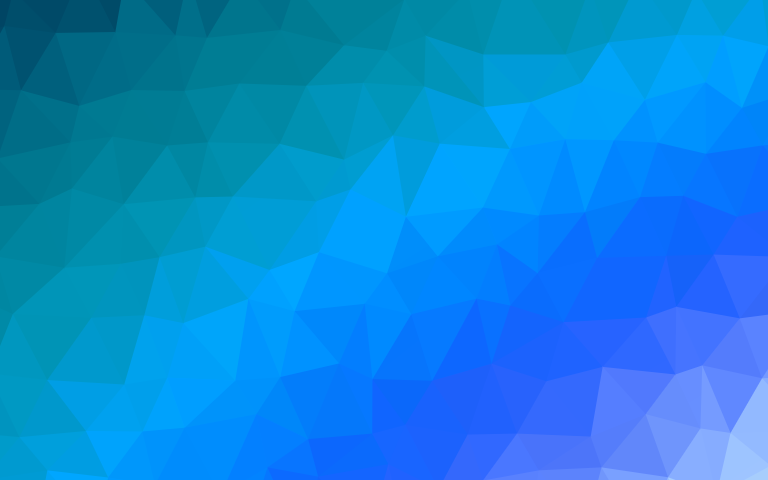
A WebGL 1 fragment shader for this background:

```glsl
precision highp float;
// Low-poly background: a staggered, jittered grid split into flat triangles.
// Each facet takes one colour from a wide radial gradient centred beyond the
// lower right corner, running from pale blue through azure to dark teal.

uniform vec2 u_resolution;

#define ROWS 8.7                     // mesh rows over the canvas height
#define JITTER 0.29                  // vertex displacement, in cells
#define GLOW_CENTER vec2(1.7, -0.66) // gradient centre, in canvas fractions
#define TONE_SHIFT 0.06              // random gradient offset per facet
#define SHADE_RANGE 0.045            // random brightness range per facet

float hash(vec2 p) {
  return fract(sin(dot(p, vec2(127.1, 311.7))) * 43758.55);
}

float ramp(float a, float b, float x) {
  return clamp((x - a) / (b - a), 0.0, 1.0);
}

// Colour at a distance from the glow centre
vec3 gradient(float d) {
  vec3 c = vec3(0.66, 0.81, 1.0);
  c = mix(c, vec3(0.46, 0.61, 1.0), ramp(0.98, 1.10, d));
  c = mix(c, vec3(0.31, 0.47, 1.0), ramp(1.10, 1.20, d));
  c = mix(c, vec3(0.14, 0.38, 1.0), ramp(1.20, 1.33, d));
  c = mix(c, vec3(0.05, 0.40, 1.0), ramp(1.33, 1.43, d));
  c = mix(c, vec3(0.00, 0.53, 1.0), ramp(1.43, 1.56, d));
  c = mix(c, vec3(0.00, 0.64, 1.0), ramp(1.56, 1.71, d));
  c = mix(c, vec3(0.00, 0.62, 0.85), ramp(1.71, 1.80, d));
  c = mix(c, vec3(0.00, 0.575, 0.70), ramp(1.80, 1.92, d));
  c = mix(c, vec3(0.00, 0.49, 0.58), ramp(1.92, 2.07, d));
  c = mix(c, vec3(0.00, 0.41, 0.52), ramp(2.07, 2.20, d));
  return mix(c, vec3(0.00, 0.27, 0.39), ramp(2.20, 2.34, d));
}

// Mesh vertex with alternate rows shifted by half a cell
vec2 vertex(vec2 id) {
  vec2 offset = vec2(hash(id), hash(id + 37.3)) - 0.5;
  return id + vec2(0.5 * mod(id.y, 2.0), 0.0) + 2.0 * JITTER * offset;
}

// Signed distance to a line, positive on its left
float edgeDistance(vec2 p, vec2 a, vec2 b) {
  vec2 e = b - a;
  vec2 v = p - a;
  return (e.x * v.y - e.y * v.x) / length(e);
}

// Facet colour in rgb, weighted by its smooth coverage in alpha
vec4 facet(vec2 p, vec2 a, vec2 b, vec2 c, vec2 meshSize) {
  float inside = min(edgeDistance(p, a, b),
                     min(edgeDistance(p, b, c), edgeDistance(p, c, a)));
  float pixel = ROWS / u_resolution.y;
  float coverage = clamp(0.5 + inside / pixel, 0.0, 1.0);
  vec2 center = (a + b + c) / 3.0;
  float d = distance(center / meshSize, GLOW_CENTER);
  d += TONE_SHIFT * (hash(center) - 0.5);
  float shade = 1.0 + SHADE_RANGE * (hash(center + 5.7) - 0.5);
  return vec4(gradient(d) * shade, 1.0) * coverage;
}

void main() {
  vec2 meshSize = ROWS * vec2(u_resolution.x / u_resolution.y, 1.0);
  vec2 uv = gl_FragCoord.xy / u_resolution;
  vec2 p = uv * meshSize;

  // Faint base guards against gaps between facets
  vec4 sum = vec4(gradient(distance(uv, GLOW_CENTER)), 1.0) * 0.001;

  // Neighbouring quads, each cut along its shorter diagonal
  for (int j = -1; j <= 1; j++) {
    for (int i = -1; i <= 1; i++) {
      vec2 id = floor(p) + vec2(float(i), float(j));
      vec2 a = vertex(id);
      vec2 b = vertex(id + vec2(1.0, 0.0));
      vec2 c = vertex(id + vec2(1.0, 1.0));
      vec2 d = vertex(id + vec2(0.0, 1.0));
      if (distance(a, c) < distance(b, d)) {
        sum += facet(p, a, b, c, meshSize) + facet(p, a, c, d, meshSize);
      } else {
        sum += facet(p, a, b, d, meshSize) + facet(p, b, c, d, meshSize);
      }
    }
  }
  gl_FragColor = vec4(sum.rgb / sum.a, 1.0);
}
```
